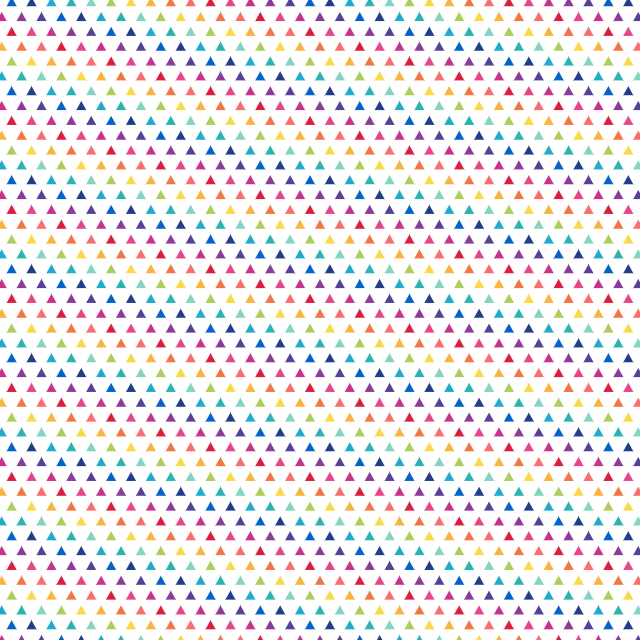
Write a Shadertoy shader that draws this pattern.

```glsl
// Small rainbow triangles in staggered rows, fifteen hues stepping along each row.

#define COLUMN_STEP 0.03108
#define ROW_STEP 0.02318
#define ROW_SHIFT 2.5                 // columns the hue cycle moves per row down
#define FIRST_RED vec2(0.0182, 0.951) // centre of a red triangle near the top left
#define TRIANGLE_SIZE vec2(0.0158, 0.0142)
#define BACKGROUND vec3(1.0)
#define HUE_COUNT 15

const vec3 HUES[HUE_COUNT] = vec3[HUE_COUNT](
    vec3(0.89, 0.10, 0.23),  // red
    vec3(0.93, 0.26, 0.53),  // pink
    vec3(0.80, 0.19, 0.55),  // magenta
    vec3(0.55, 0.23, 0.61),  // purple
    vec3(0.34, 0.25, 0.61),  // violet
    vec3(0.00, 0.39, 0.82),  // blue
    vec3(0.13, 0.24, 0.56),  // navy
    vec3(0.10, 0.68, 0.82),  // cyan
    vec3(0.15, 0.71, 0.70),  // teal
    vec3(0.50, 0.84, 0.75),  // mint
    vec3(0.67, 0.81, 0.34),  // green
    vec3(0.99, 0.85, 0.25),  // yellow
    vec3(0.99, 0.70, 0.23),  // amber
    vec3(0.97, 0.45, 0.25),  // orange
    vec3(1.00, 0.42, 0.42)   // coral
);

// Distance to an upright isosceles triangle centred on its bounding box.
float triangleDistance(vec2 p, vec2 size) {
    float halfHeight = 0.5 * size.y;
    vec2 sideNormal = normalize(vec2(size.y, 0.5 * size.x));
    float side = dot(vec2(abs(p.x), p.y - halfHeight), sideNormal);
    return max(side, -halfHeight - p.y);
}

void mainImage(out vec4 fragColor, in vec2 fragCoord) {
    float pixel = 1.0 / iResolution.y;
    vec2 grid = (fragCoord * pixel - FIRST_RED) / vec2(COLUMN_STEP, ROW_STEP);

    // Nearest row and column; rows count upward.
    float row = floor(grid.y + 0.5);
    grid.x += ROW_SHIFT * row;
    float column = floor(grid.x + 0.5);
    vec2 local = (grid - vec2(column, row)) * vec2(COLUMN_STEP, ROW_STEP);

    // Hue follows the shifted column.
    int hue = int(mod(column + 0.5, float(HUE_COUNT)));
    float coverage = clamp(0.5 - triangleDistance(local, TRIANGLE_SIZE) / pixel, 0.0, 1.0);
    fragColor = vec4(mix(BACKGROUND, HUES[hue], coverage), 1.0);
}
```
